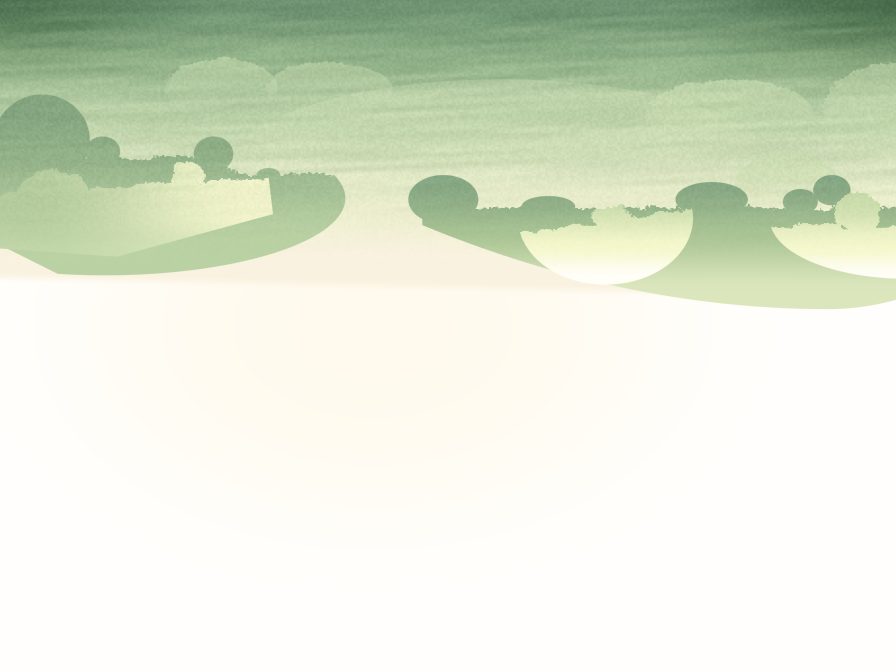
Reproduce this background procedurally as a Shadertoy shader.

```glsl
// Pale green brushed sky with clouds, two wooded hills and a wide cream foreground.

float hash(vec2 p) {
    p = fract(p * vec2(0.1031, 0.1137));
    p += dot(p, p.yx + 33.33);
    return fract((p.x + p.y) * p.x * 7.3);
}

float noise(vec2 p) {
    vec2 i = floor(p), f = fract(p);
    f = f * f * (3.0 - 2.0 * f);
    return mix(mix(hash(i), hash(i + vec2(1, 0)), f.x),
               mix(hash(i + vec2(0, 1)), hash(i + vec2(1, 1)), f.x), f.y);
}

float ellipse(vec2 p, vec2 center, vec2 radius) {
    vec2 q = (p - center) / radius;
    float k = length(q);
    return k * (k - 1.0) / max(length(q / radius), 0.001);
}

float cover(float d) {
    float w = 4.3 / iResolution.y;
    return smoothstep(w, -w, d);
}

// Cloud lit along its upper rim and dissolving toward its base
void cloud(inout vec3 color, vec2 p, vec2 center, vec2 radius, float strength) {
    float fade = smoothstep(center.y + radius.y, center.y - radius.y * 0.5, p.y);
    color = mix(color, vec3(0.79, 0.86, 0.69), strength * fade * cover(ellipse(p, center, radius)));
}

vec3 skyAndGround(vec2 p, float streak) {
    float y = p.y + 0.16 * (streak - 0.5);
    vec3 color = mix(vec3(0.43, 0.57, 0.44), vec3(0.56, 0.69, 0.53), smoothstep(0.0, 0.55, y));
    color = mix(color, vec3(0.75, 0.83, 0.67), smoothstep(0.4, 1.15, y));
    color = mix(color, vec3(0.92, 0.93, 0.80), smoothstep(1.0, 1.85, y));
    color = mix(color, vec3(0.98, 0.95, 0.88), smoothstep(1.7, 2.3, p.y));
    // Dark upper corners
    float corners = smoothstep(2.2, 0.0, length(p * vec2(1, 2.2)))
                  + 1.3 * smoothstep(2.2, 0.0, length((p - vec2(7.68, 0)) * vec2(1, 2.2)));
    color -= 0.11 * corners;
    // Broad pale dome behind the clouds
    float dome = cover(ellipse(p, vec2(4.3, 1.5), vec2(2.4, 0.82)));
    color = mix(color, vec3(0.84, 0.89, 0.73), 0.3 * dome * smoothstep(1.6, 0.8, p.y));
    // Cream glow fading to white in the foreground
    float glow = length((p - vec2(3.2, 2.8)) / vec2(3.8, 2.5));
    vec3 ground = mix(vec3(1.0, 0.98, 0.93), vec3(1.0, 0.998, 0.99), smoothstep(0.1, 1.05, glow));
    float horizon = 2.38 + 0.022 * p.x;
    return mix(color, ground, smoothstep(-0.05, 0.05, p.y - horizon));
}

void leftHill(inout vec3 color, vec2 p, float rough) {
    // Dark trees and the curved bank below them
    float d = max(ellipse(p, vec2(0.9, 1.7), vec2(2.06, 0.66)), p.y - 2.1 - 0.5 * p.x);
    d = max(d, 1.36 + 0.13 * smoothstep(1.7, 2.1, p.x) - p.y + rough);
    d = min(d, ellipse(p, vec2(0.36, 1.2), vec2(0.41, 0.39)));
    d = min(d, ellipse(p, vec2(0.88, 1.3), vec2(0.15, 0.13)));
    d = min(d, ellipse(p, vec2(1.83, 1.32), vec2(0.17, 0.15)));
    d = min(d, ellipse(p, vec2(2.3, 1.5), vec2(0.1, 0.06)));
    vec3 bank = mix(vec3(0.52, 0.65, 0.50), vec3(0.73, 0.82, 0.64), smoothstep(0.9, 2.2, p.y));
    color = mix(color, bank, cover(d));

    // Pale meadow
    float top = min(1.66 - 0.06 * p.x - p.y, ellipse(p, vec2(0.46, 1.68), vec2(0.32, 0.22)));
    top = min(top, ellipse(p, vec2(1.61, 1.54), vec2(0.14, 0.15)));
    float low = max(p.y - 2.13 - 0.07 * p.x, p.y - 2.2 + 0.272 * (p.x - 1.0));
    d = max(max(top + rough, low), p.x - 2.3 - 0.12 * (p.y - 1.5));
    vec3 meadow = mix(vec3(0.71, 0.80, 0.62), vec3(0.94, 0.95, 0.79), smoothstep(0.2, 2.2, p.x));
    meadow = mix(meadow, vec3(0.79, 0.87, 0.69), 0.6 * smoothstep(1.85, 2.2, p.y));
    color = mix(color, meadow, cover(d));
}

void rightHill(inout vec3 color, vec2 p, float rough) {
    // Long bank, lowest at the right, with a row of bushes
    float fromLow = p.x - 7.1;
    float low = 2.65 - 0.0595 * fromLow * fromLow - 0.18 * pow(max(fromLow, 0.0), 2.0);
    float d = max(max(p.y - low, 1.78 - p.y + rough), 3.62 - p.x);
    d = min(d, ellipse(p, vec2(3.8, 1.71), vec2(0.3, 0.21)));
    d = min(d, ellipse(p, vec2(4.7, 1.77), vec2(0.23, 0.09)));
    d = min(d, ellipse(p, vec2(6.1, 1.71), vec2(0.31, 0.15)));
    d = min(d, ellipse(p, vec2(6.86, 1.73), vec2(0.15, 0.11)));
    d = min(d, ellipse(p, vec2(7.13, 1.63), vec2(0.16, 0.13)));
    vec3 bank = mix(vec3(0.52, 0.65, 0.51), vec3(0.68, 0.78, 0.59), smoothstep(1.5, 2.15, p.y));
    bank = mix(bank, vec3(0.86, 0.90, 0.74), smoothstep(2.0, 2.5, p.y));
    color = mix(color, bank, cover(d));

    // Two bowl-shaped clearings fading to white at the bottom
    float first = min(2.0 - 0.14 * (p.x - 4.45) - p.y, ellipse(p, vec2(5.24, 1.88), vec2(0.17, 0.12)));
    first = max(first + rough, ellipse(p, vec2(5.19, 1.87), vec2(0.75, 0.57)));
    float second = min(1.94 - p.y, ellipse(p, vec2(7.36, 1.84), vec2(0.19, 0.17)));
    second = max(second + rough, ellipse(p, vec2(7.78, 1.88), vec2(1.18, 0.51)));
    vec3 clearing = mix(vec3(0.79, 0.86, 0.67), vec3(0.96, 0.97, 0.80), smoothstep(1.7, 2.15, p.y));
    clearing = mix(clearing, vec3(1.0, 0.995, 0.97), smoothstep(2.1, 2.38, p.y));
    color = mix(color, clearing, cover(min(first, second)));
}

void mainImage(out vec4 fragColor, in vec2 fragCoord) {
    // Canvas is 7.68 by 5.76 units, measured downward from the top
    vec2 p = vec2(fragCoord.x, iResolution.y - fragCoord.y) * 5.76 / iResolution.y;
    float streak = noise(vec2(p.x * 1.5 + p.y, p.y * 22.0 + p.x));
    float grain = noise(p * 60.0) - 0.5;
    float rough = 0.05 * (noise(p * 12.0) - 0.5) + 0.03 * grain;

    vec3 color = skyAndGround(p, streak);
    vec2 q = p + rough * 0.6;
    cloud(color, q, vec2(1.9, 0.75), vec2(0.48, 0.25), 0.5);
    cloud(color, q, vec2(2.82, 0.76), vec2(0.54, 0.22), 0.45);
    cloud(color, q, vec2(6.25, 0.98), vec2(0.72, 0.3), 0.6);
    cloud(color, q, vec2(7.6, 1.0), vec2(0.55, 0.46), 0.5);
    cloud(color, q, vec2(6.75, 1.6), vec2(0.45, 0.3), 0.6);
    leftHill(color, p, rough);
    rightHill(color, p, rough);

    // Paper grain and brush streaks in the painted band
    float painted = smoothstep(2.5, 1.2, p.y);
    color += painted * (0.05 * grain + 0.03 * (streak - 0.5));
    fragColor = vec4(clamp(color, 0.0, 1.0), 1.0);
}
```
